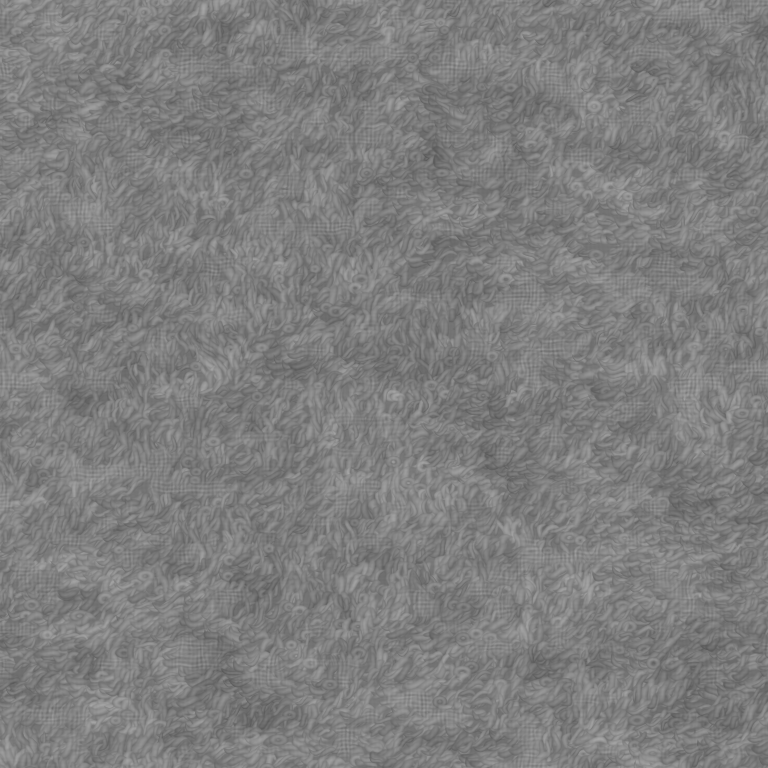
Reproduce this texture procedurally as a three.js fragment shader.

```glsl
// Grey terry fleece: clumped curly tufts with small worn spots that bare the weave.
varying vec2 vUv;

const float CELLS = 80.0;          // tuft cells across the canvas
const float TUFT_LENGTH = 0.0145;  // half length of a tuft
const float TUFT_WIDTH = 0.0041;   // half width of a tuft
const float RING_RADIUS = 0.0056;
const float RING_SHARE = 0.05;
const float LEAN = 0.7;            // mean tuft direction in radians
const float LEAN_DRIFT = 1.5;      // slow change of direction
const float LEAN_SWIRL = 1.9;      // change from clump to clump
const float LEAN_SCATTER = 0.9;    // change from tuft to tuft
const float THREADS = 185.0;       // weave threads across the canvas
const float WEAVE_DEPTH = 0.06;
const float CLOUD_DEPTH = 0.085;
const float CLUMP_DEPTH = 0.105;
const float TUFT_DEPTH = 0.085;    // tone change from tuft to tuft
const float TIP_GAIN = 0.03;       // tips lighter than roots
const float SIDE_GAIN = 0.024;     // upper side lighter than lower side
const float DARK = 0.432;
const float MID = 0.5;
const float LIGHT = 0.552;

float hash(vec2 p) {
  vec3 q = fract(vec3(p.xyx) * 0.1031);
  q += dot(q, q.yzx + 33.33);
  return fract((q.x + q.y) * q.z);
}

float noise(vec2 p) {
  vec2 i = floor(p);
  vec2 f = fract(p);
  f = f * f * (3.0 - 2.0 * f);
  float low = mix(hash(i), hash(i + vec2(1.0, 0.0)), f.x);
  float high = mix(hash(i + vec2(0.0, 1.0)), hash(i + vec2(1.0, 1.0)), f.x);
  return mix(low, high, f.y);
}

float clouds(vec2 p) {
  return 0.35 * noise(p * vec2(8.0, 11.0) + 3.7)
       + 0.65 * noise(p * vec2(18.0, 29.0) + 41.0);
}

// Crossed threads, each broken into short dashes; about -1 to 1.
float weave(vec2 p) {
  vec2 t = p * THREADS + 0.7 * vec2(noise(p * 60.0), noise(p * 60.0 + 30.0));
  float across = sin(6.2832 * t.y) * noise(t * vec2(0.35, 1.0));
  float upright = sin(6.2832 * t.x) * noise(t * vec2(1.0, 0.35) + 60.0);
  return across + upright;
}

// Bent, tapered strand: x is 0 on its spine and 1 at its edge,
// y runs from -1 at the root to 1 at the tip, z across from -1 to 1.
vec3 strand(vec2 p, float angle, float bend, float size, float width) {
  float c = cos(angle);
  float s = sin(angle);
  vec2 q = vec2(c * p.x + s * p.y, c * p.y - s * p.x);
  float along = q.x / (TUFT_LENGTH * size);
  float spine = bend * along * along + 0.35 * sin(3.0 * along);
  float side = (q.y / TUFT_WIDTH - spine) / width;
  return vec3(sqrt(side * side + along * along * along * along), along, side);
}

// Small oval loop with a half-filled middle.
vec3 ring(vec2 p, float size, float squash) {
  float r = length(p * vec2(squash, 1.15));
  return vec3(abs(r - RING_RADIUS * size) / (0.9 * TUFT_WIDTH), 0.0, p.y / RING_RADIUS);
}

float leanAt(vec2 p) {
  return LEAN + LEAN_DRIFT * (noise(p * 7.0 + 20.0) - 0.5)
       + LEAN_SWIRL * (noise(p * 29.0 + 70.0) - 0.5);
}

// Lays tufts over the ground in one fixed order so that they overlap.
float pile(vec2 p, float ground) {
  float shade = ground;
  vec2 home = floor(p * CELLS);
  for (int row = 2; row >= -2; row--) {
    for (int column = -2; column <= 2; column++) {
      for (int layer = 0; layer < 2; layer++) {
        vec2 cell = home + vec2(float(column), float(row));
        vec2 seed = cell + 131.0 * float(layer) + 17.0;
        vec2 center = (cell + vec2(hash(seed), hash(seed + 211.0))) / CELLS;
        vec2 offset = p - center;
        float size = mix(0.6, 1.1, hash(seed + 401.0));
        float width = mix(0.65, 1.35, hash(seed + 809.0));
        float angle = leanAt(center) + LEAN_SCATTER * (hash(seed + 503.0) - 0.5);
        float bend = 3.4 * (hash(seed + 601.0) - 0.5);
        vec3 tuft = hash(seed + 307.0) < RING_SHARE
                  ? ring(offset, size, 0.85 + 0.1 * bend)
                  : strand(offset, angle, bend, size, width);
        float lit = smoothstep(1.2, 0.0, tuft.x);
        float clump = noise(center * vec2(42.0, 58.0) + 11.0) - 0.5;
        float tone = mix(DARK, LIGHT, lit)
                   + TIP_GAIN * clamp(tuft.y, -1.0, 1.0)
                   + SIDE_GAIN * clamp(tuft.z, -1.0, 1.0)
                   + TUFT_DEPTH * (hash(seed + 701.0) - 0.5) + CLUMP_DEPTH * clump;
        float cover = smoothstep(1.25, 0.65, tuft.x);
        shade = mix(shade, tone, 0.82 * cover);
      }
    }
  }
  return shade;
}

void main() {
  float cloud = clouds(vUv) - 0.5;
  float threads = weave(vUv) * WEAVE_DEPTH;

  // Small worn spots let the weave show through the pile.
  float worn = smoothstep(0.64, 0.95, noise(vUv * vec2(29.0, 44.0) + 9.0));
  float ground = MID + threads;
  float shade = mix(pile(vUv, MID - 0.05), ground + 0.025, 0.6 * worn);

  // Faint threads and broad tone over everything.
  shade += 0.12 * threads + CLOUD_DEPTH * cloud;
  gl_FragColor = vec4(vec3(shade), 1.0);
}
```
